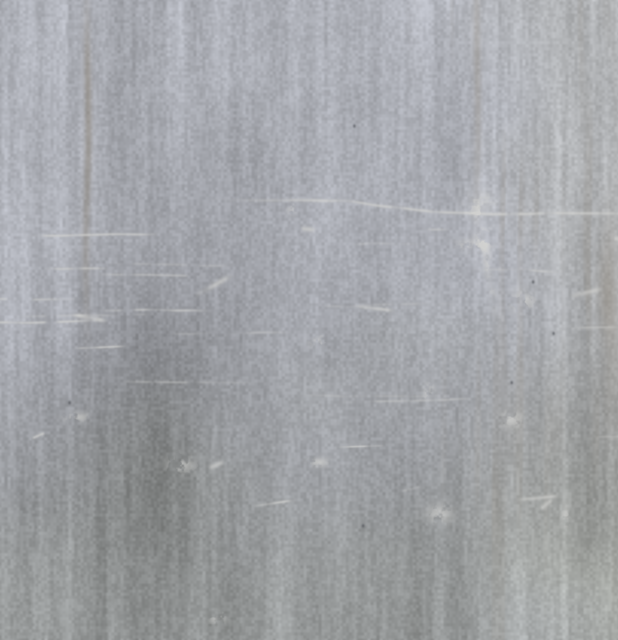
A WebGL 1 fragment shader for this texture:

```glsl
precision highp float;
// Weathered sheet metal: vertical streaks, soft stains, fine grain and pale scratches.
uniform vec2 u_resolution;

const vec3 SHADOW_GREY = vec3(0.53, 0.54, 0.555);
const vec3 LIGHT_GREY = vec3(0.73, 0.745, 0.772);
const vec3 LOWER_TINT = vec3(1.0, 1.0, 0.97);
const vec3 UPPER_TINT = vec3(1.0, 0.995, 1.003);
const vec3 WARM_TINT = vec3(1.005, 1.0, 0.96);
const vec3 SCRATCH_COLOR = vec3(0.83, 0.83, 0.82);
const vec3 RUST_COLOR = vec3(0.54, 0.50, 0.44);
const vec3 PIT_COLOR = vec3(0.32, 0.33, 0.35);
const float STREAK_CONTRAST = 0.34;
const float FINE_CONTRAST = 0.36;
const float GRAIN_CONTRAST = 0.34;
const float CLOUD_CONTRAST = 0.6;
const float SCRATCH_WIDTH = 0.0024;
const int SCRATCH_COUNT = 18;
const int NICK_COUNT = 14;
const int SMUDGE_COUNT = 14;
const int PIT_COUNT = 6;

float hash(vec2 p) {
  vec3 q = fract(p.xyx * vec3(0.1031, 0.1030, 0.0973));
  q += dot(q, q.yzx + 33.33);
  return fract((q.x + q.y) * q.z);
}

float noise(vec2 p) {
  vec2 i = floor(p);
  vec2 f = fract(p);
  f = f * f * (3.0 - 2.0 * f);
  return mix(mix(hash(i), hash(i + vec2(1.0, 0.0)), f.x),
             mix(hash(i + vec2(0.0, 1.0)), hash(i + vec2(1.0, 1.0)), f.x), f.y);
}

float fbm(vec2 p) {
  return 0.55 * noise(p) + 0.3 * noise(p * 2.1 + 17.0) + 0.15 * noise(p * 4.3 + 41.0);
}

// Soft elliptical stain, 1 at its centre.
float stain(vec2 p, vec2 center, vec2 size) {
  vec2 d = (p - center) / size;
  return exp(-dot(d, d));
}

// Thin line along x that fades at both ends.
float scratch(vec2 d, float halfLength, float width) {
  float ends = 1.0 - smoothstep(0.5, 1.0, abs(d.x) / halfLength);
  return ends * exp(-d.y * d.y / (width * width));
}

// Brightness from 0 (shadow grey) to 1 (light grey).
float metalTone(vec2 p) {
  float tone = mix(0.45, 0.8, smoothstep(0.1, 1.0, p.y));
  tone -= 0.45 * stain(p, vec2(0.21, 0.36), vec2(0.13, 0.27));
  tone -= 0.25 * stain(p, vec2(0.17, 0.92), vec2(0.05, 0.28));
  tone += 0.2 * stain(p, vec2(0.66, 0.92), vec2(0.22, 0.22));
  tone += CLOUD_CONTRAST * (fbm(p * vec2(6.0, 3.5) + 5.0) - 0.5);
  // Streaks are clear near the top and the sides, faint in the middle.
  float streaked = 1.0 - 0.65 * stain(p, vec2(0.45, 0.45), vec2(0.32, 0.4));
  float streaks = STREAK_CONTRAST * (noise(vec2(p.x * 32.0, p.y * 1.6 + 8.0)) - 0.5);
  streaks += FINE_CONTRAST * (noise(vec2(p.x * 110.0, p.y * 4.0 + 3.0)) - 0.5);
  tone += streaked * streaks;
  tone += 0.2 * (noise(p * vec2(220.0, 40.0)) - 0.5);
  return tone + GRAIN_CONTRAST * (noise(p * 210.0 + 60.0) - 0.5);
}

// Long narrow brown runs, faint and mostly near the right side.
float rustRuns(vec2 p) {
  float x = p.x + 0.008 * (noise(vec2(p.y * 5.0, 2.0)) - 0.5);
  float patchy = 0.4 + 0.8 * noise(vec2(x * 30.0, p.y * 9.0));
  float runs = smoothstep(0.6, 0.95, noise(vec2(x * 75.0, p.y * 3.0 + 20.0)));
  float rust = 0.2 * runs * smoothstep(0.6, 0.8, p.x);
  rust += 0.45 * stain(vec2(x, p.y), vec2(0.136, 0.8), vec2(0.006, 0.26));
  rust += 0.35 * stain(vec2(x, p.y), vec2(0.745, 0.88), vec2(0.006, 0.18));
  return patchy * (rust + 0.5 * stain(vec2(x, p.y), vec2(0.955, 0.5), vec2(0.016, 0.15)));
}

// Horizontal scratches, then short slanted nicks.
float scratches(vec2 p) {
  float wear = smoothstep(0.15, 0.7, noise(p * vec2(50.0, 30.0)));
  float wobble = 0.003 * (noise(vec2(p.x * 22.0, p.y * 6.0)) - 0.5);
  float bend = 0.688 - 0.022 * smoothstep(0.48, 0.74, p.x) + wobble;
  float marks = 0.6 * scratch(vec2(p.x - 0.7, p.y - bend), 0.38, 0.0028) * (0.4 + 0.6 * wear);
  for (int i = 0; i < SCRATCH_COUNT; i++) {
    float id = float(i) + 1.0;
    vec2 d = p - vec2(hash(vec2(id, 3.0)), 0.3 + 0.35 * hash(vec2(id, 7.0)));
    d.y += wobble - 0.04 * (hash(vec2(id, 19.0)) - 0.5) * d.x;
    float strength = mix(0.2, 0.65, hash(vec2(id, 23.0)));
    marks += strength * wear * scratch(d, mix(0.03, 0.14, hash(vec2(id, 11.0))), SCRATCH_WIDTH);
  }
  for (int j = 0; j < NICK_COUNT; j++) {
    float id = float(j) + 70.0;
    vec2 d = p - vec2(hash(vec2(id, 5.0)), 0.65 * hash(vec2(id, 13.0)));
    float angle = mix(-0.2, 0.7, hash(vec2(id, 17.0)));
    d = vec2(d.x * cos(angle) + d.y * sin(angle), d.y * cos(angle) - d.x * sin(angle));
    float width = mix(0.0018, 0.0045, hash(vec2(id, 29.0)));
    marks += 0.6 * (0.3 + 0.7 * wear) * scratch(d, mix(0.01, 0.045, hash(vec2(id, 23.0))), width);
  }
  return marks;
}

float smudges(vec2 p) {
  float marks = 0.0;
  float ragged = smoothstep(0.42, 0.68, fbm(p * 70.0));
  for (int i = 0; i < SMUDGE_COUNT; i++) {
    float id = float(i) + 1.0;
    vec2 center = vec2(0.1 + 0.8 * hash(vec2(id, 31.0)), 0.75 * hash(vec2(id, 37.0)));
    vec2 size = mix(vec2(0.006), vec2(0.022), vec2(hash(vec2(id, 41.0)), hash(vec2(id, 43.0))));
    marks += 0.65 * ragged * stain(p, center, size);
  }
  // Dent on the long scratch with a trail running down from it.
  marks += (0.25 + 0.6 * ragged) * stain(p, vec2(0.752, 0.68), vec2(0.022, 0.017));
  float trailX = 0.75 + 0.16 * (0.66 - p.y);
  return marks + (0.15 + 0.4 * ragged) * stain(p, vec2(trailX, 0.59), vec2(0.007, 0.07));
}

void main() {
  vec2 p = gl_FragCoord.xy / u_resolution.y;
  vec3 color = mix(SHADOW_GREY, LIGHT_GREY, metalTone(p));
  float drift = 0.3 * (fbm(p * 4.0 + 9.0) - 0.5);
  color *= mix(LOWER_TINT, UPPER_TINT, smoothstep(0.05, 0.55, p.y + drift));
  color *= mix(vec3(1.0), WARM_TINT, 0.7 * smoothstep(0.7, 0.95, p.x + drift));
  color = mix(color, RUST_COLOR, clamp(rustRuns(p), 0.0, 0.7));
  color = mix(color, SCRATCH_COLOR, clamp(scratches(p) + smudges(p), 0.0, 0.9));
  for (int i = 0; i < PIT_COUNT; i++) {
    vec2 center = vec2(hash(vec2(float(i), 53.0)), hash(vec2(float(i), 59.0)));
    color = mix(color, PIT_COLOR, 0.6 * stain(p, center, vec2(0.0026, 0.0032)));
  }
  gl_FragColor = vec4(color, 1.0);
}
```
